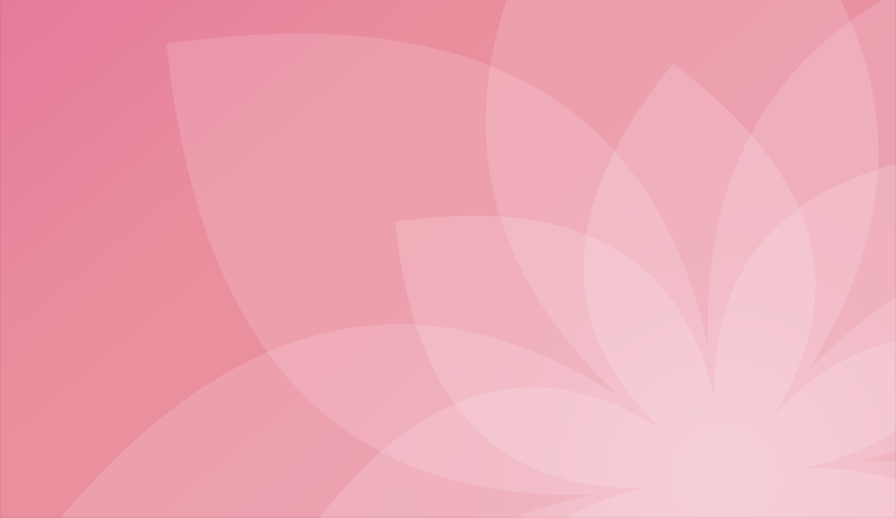
A Shadertoy shader for this background:

```glsl
// Translucent pink lotus with two rings of petals over a diagonal rose gradient.

const float TAU = 6.2831853;
const int PETAL_COUNT = 8;

// Three-stop diagonal gradient, running from the top left to the lower right.
vec3 roseGradient(vec2 uv) {
    vec3 deepPink = vec3(0.898, 0.475, 0.608);
    vec3 salmon   = vec3(0.918, 0.560, 0.618);
    vec3 softRose = vec3(0.915, 0.572, 0.640);
    float s = dot(vec2(uv.x, 1.0 - uv.y), vec2(0.64, 0.77));
    vec3 color = mix(deepPink, salmon, smoothstep(-0.15, 0.72, s));
    return mix(color, softRose, smoothstep(0.72, 1.3, s));
}

// Coverage of one pointed petal that grows from the origin along axis.
float petalMask(vec2 p, vec2 axis, float size, float pixel) {
    float halfLength = 0.5 * size;
    float along = dot(p, axis) / halfLength - 1.0;
    float across = abs(dot(p, vec2(axis.y, -axis.x)));
    float halfWidth = 0.276 * size * (1.0 - along * along) * (1.0 - 0.06 * along);
    float slope = 1.1 * along;
    float inside = (halfWidth - across) * inversesqrt(1.0 + slope * slope);
    return smoothstep(-pixel, pixel, inside);
}

// Overlap count of a ring, limited to two so that the heart stays smooth.
float petalRing(vec2 p, float size, float tilt, float pixel) {
    float layers = 0.0;
    for (int i = 0; i < PETAL_COUNT; i++) {
        float angle = tilt + TAU * float(i) / float(PETAL_COUNT);
        layers += petalMask(p, vec2(-sin(angle), cos(angle)), size, pixel);
    }
    return min(layers, 2.0);
}

// Each translucent layer hides the same share of what lies beneath it.
vec3 veil(vec3 color, vec3 tint, float layers, float opacity) {
    return mix(tint, color, pow(1.0 - opacity, layers));
}

void mainImage(out vec4 fragColor, in vec2 fragCoord) {
    vec2 uv = fragCoord / iResolution.y;
    float aspect = iResolution.x / iResolution.y;
    float pixel = 0.8 / iResolution.y;

    vec2 heart = vec2(0.8086 * aspect, 0.077);
    vec2 p = uv - heart;
    float tilt = 0.124;
    vec3 petalTint = vec3(1.0, 0.985, 0.995);

    // Background, then the large and the small ring
    vec3 color = roseGradient(uv);
    color = veil(color, petalTint, petalRing(p, 1.365, tilt, pixel), 0.145);
    color = veil(color, petalTint, petalRing(p, 0.806, tilt, pixel), 0.160);

    // Soft light around the heart
    float glow = exp(-dot(p, p) / 0.09);
    color = mix(color, petalTint, 0.18 * glow);

    // Faint shade along the left, right and lower borders
    float border = min(min(uv.x, aspect - uv.x), uv.y);
    color *= 1.0 - 0.06 * (1.0 - smoothstep(0.0, 0.004, border));

    fragColor = vec4(color, 1.0);
}
```
